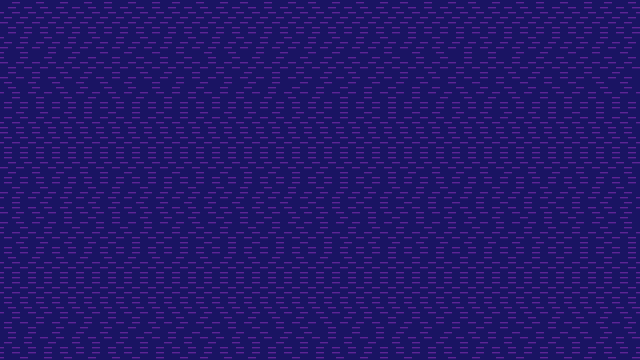
Write a WebGL 2 fragment shader that draws this pattern.

```glsl
#version 300 es
precision highp float;
// Thin violet dashes in 72 rows on deep indigo, with spacing and phase varying by row.

uniform vec2 u_resolution;
out vec4 fragColor;

const vec2 GRID = vec2(160.0, 72.0);    // half-dashes across, rows down
const float DASH_LENGTH = 2.0;          // in grid columns
const float DASH_THICKNESS = 0.22;      // in row heights
const float DASH_HEIGHT = 0.45;         // centre above the row's lower edge
const float DENSE_SHARE = 0.56;         // share of closely spaced rows
const vec3 INDIGO = vec3(0.10, 0.08, 0.39);
const vec3 VIOLET = vec3(0.44, 0.155, 0.64);

float hash(float n, float seed) {
    vec2 p = fract(vec2(n, seed) * vec2(0.1031, 0.1137) + 0.17);
    p += dot(p, p.yx + 33.33);
    return fract((p.x + p.y) * p.x * 7.31);
}

// Share of a pixel of the given width, centred on x, lying in [start, end].
float coverage(float x, float start, float end, float pixel) {
    float overlap = min(end, x + 0.5 * pixel) - max(start, x - 0.5 * pixel);
    return clamp(overlap / pixel, 0.0, 1.0);
}

// Column spacing of the dashes in one row.
float rowSpacing(float row) {
    float sparse = mix(5.6, 6.6, hash(row, 5.0));
    return hash(row, 2.0) < DENSE_SHARE ? 4.0 : sparse;
}

// Dashes snapped to whole columns, so uneven spacings alternate their gaps.
float dashRow(float x, float spacing, float phase, float pixel) {
    float nearest = floor((x - phase) / spacing);
    float ink = 0.0;
    for (int k = -1; k <= 1; k++) {
        float start = floor((nearest + float(k)) * spacing + phase);
        ink += coverage(x, start, start + DASH_LENGTH, pixel);
    }
    return min(ink, 1.0);
}

void main() {
    vec2 pos = gl_FragCoord.xy / u_resolution * GRID;
    vec2 pixel = GRID / u_resolution;
    float row = floor(pos.y);

    // Horizontal rhythm of this row
    float spacing = rowSpacing(row);
    float phase = hash(row, 9.0) * spacing;
    float along = dashRow(pos.x, spacing, phase, pixel.x);

    // Vertical extent of the stroke
    float bottom = DASH_HEIGHT - 0.5 * DASH_THICKNESS;
    float across = coverage(pos.y - row, bottom, bottom + DASH_THICKNESS, pixel.y);

    fragColor = vec4(mix(INDIGO, VIOLET, along * across), 1.0);
}
```
